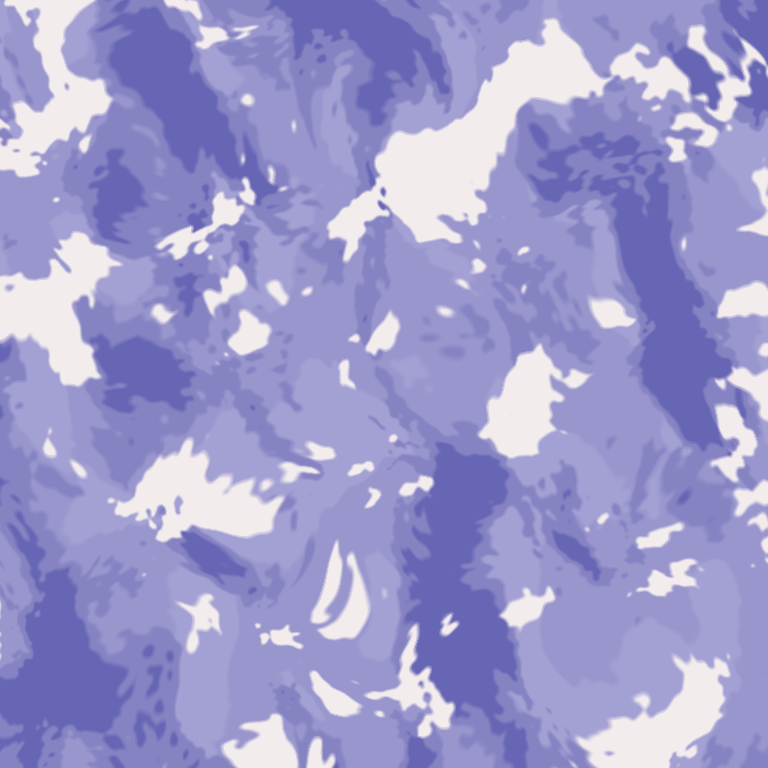
A three.js fragment shader for this texture:

```glsl
// Mottled violet camouflage: leaning dark blotches and ragged pale flecks on lilac.
varying vec2 vUv;

// Palette
const vec3 DARK_VIOLET = vec3(0.405, 0.400, 0.705);
const vec3 MID_VIOLET  = vec3(0.525, 0.515, 0.765);
const vec3 LILAC       = vec3(0.600, 0.590, 0.805);
const vec3 PALE_LILAC  = vec3(0.640, 0.627, 0.828);
const vec3 CREAM       = vec3(0.950, 0.925, 0.930);

// Directions (unit vectors) and cells per canvas
const vec2 BLOTCH_AXIS  = vec2(0.91, 0.42);
const vec2 BLOTCH_SCALE = vec2(6.8, 3.2);
const vec2 FLECK_AXIS   = vec2(0.85, 0.53);
const vec2 FLECK_SCALE  = vec2(6.0, 9.0);

// Cut levels, in standard deviations of each field
const float DARK_LEVEL  = -1.08;
const float MID_LEVEL   = -0.28;
const float PALE_LEVEL  = 0.45;
const float CREAM_LEVEL = 0.90;

const float EDGE_SOFTNESS = 0.04;   // in field units
const float BLUR_STEP     = 0.0017; // in canvas units
const float NOISE_GAIN    = 5.78;   // brings noise to unit deviation
const float WARP          = 0.012;

vec2 hash22(vec2 p) {
  vec3 h = fract(p.xyx * vec3(0.1031, 0.1030, 0.0973));
  h += dot(h, h.yzx + 33.33);
  return fract((h.xx + h.yz) * h.zy);
}

float cornerSlope(vec2 cell, vec2 offset) {
  return dot(hash22(cell) * 2.0 - 1.0, offset);
}

// Gradient noise with zero mean and unit deviation
float noise(vec2 p) {
  vec2 i = floor(p);
  vec2 f = p - i;
  vec2 s = f * f * (3.0 - 2.0 * f);
  vec2 e = vec2(1.0, 0.0);
  float low  = mix(cornerSlope(i, f), cornerSlope(i + e.xy, f - e.xy), s.x);
  float high = mix(cornerSlope(i + e.yx, f - e.yx), cornerSlope(i + e.xx, f - e.xx), s.x);
  return NOISE_GAIN * mix(low, high, s.y);
}

vec2 alongAxis(vec2 p, vec2 axis) {
  return vec2(dot(p, axis), dot(p, vec2(-axis.y, axis.x)));
}

// Light and shade: steep blotches with frayed edges
float shadeField(vec2 p) {
  vec2 q = alongAxis(p, BLOTCH_AXIS) * BLOTCH_SCALE;
  return 0.82 * noise(q + 37.3)
       + 0.45 * noise(q * 2.3 + 81.7)
       + 0.27 * noise(q * 5.2 + 143.1)
       + 0.16 * noise(p * 72.0 + 19.4);
}

// Pale flecks: slanted patches, thin crests and fine crumbs
float fleckField(vec2 p, float shade) {
  vec2 r = alongAxis(p, FLECK_AXIS) * FLECK_SCALE;
  float crest = (0.8 - abs(noise(r * 1.2 + 211.9))) / 0.6;
  return 0.72 * noise(r + 59.2)
       + 0.36 * crest
       + 0.32 * noise(p * 23.0 + 107.6)
       + 0.20 * noise(p * 58.0 + 171.8)
       + 0.40 * shade;
}

float cut(float level, float value) {
  return smoothstep(level - EDGE_SOFTNESS, level + EDGE_SOFTNESS, value);
}

vec3 mottle(vec2 p) {
  float shade = shadeField(p);
  float fleck = fleckField(p, shade);
  float tint = noise(alongAxis(p, BLOTCH_AXIS) * vec2(9.0, 6.0) + 251.3) + 0.4 * shade;
  vec3 color = mix(LILAC, PALE_LILAC, cut(PALE_LEVEL, tint));
  color = mix(MID_VIOLET, color, cut(MID_LEVEL, shade));
  color = mix(color, CREAM, cut(CREAM_LEVEL, fleck));
  return mix(DARK_VIOLET, color, cut(DARK_LEVEL, shade));
}

void main() {
  // Gentle bend of the whole plane
  vec2 bend = vec2(noise(vUv * 7.0 + 13.7), noise(vUv * 7.0 + 67.1));
  vec2 p = vUv + WARP * bend;

  // Average nine samples for soft edges
  vec3 sum = vec3(0.0);
  for (int y = -1; y <= 1; y++) {
    for (int x = -1; x <= 1; x++) {
      sum += mottle(p + BLUR_STEP * vec2(float(x), float(y)));
    }
  }
  gl_FragColor = vec4(sum / 9.0, 1.0);
}
```
